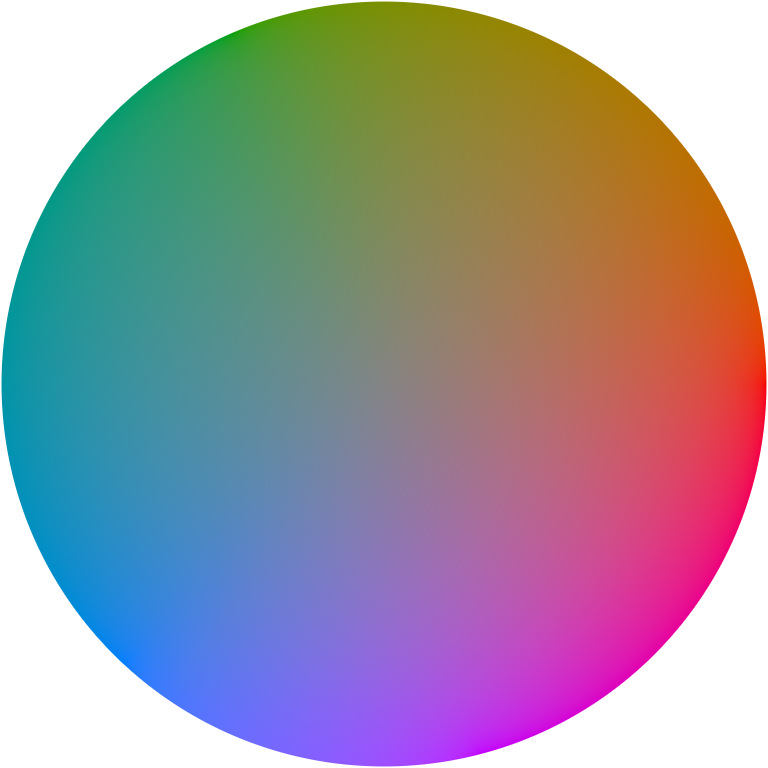
This background is drawn by a WebGL 2 fragment shader. Its source:

```glsl
#version 300 es
precision highp float;
// A perceptual colour wheel on plain white: hue follows the angle and
// saturation the radius, at one constant perceived lightness (Okhsl space).
// The sRGB gamut limits of each hue are found by bisection.

uniform vec2 u_resolution;
out vec4 fragColor;

const vec3  BACKGROUND   = vec3(1.0);
const vec2  WHEEL_CENTER = vec2(0.5);
const float WHEEL_RADIUS = 0.498;
const float LIGHTNESS    = 0.55;    // perceived, 0 to 1
const float HUE_OFFSET   = 29.23;   // degrees, places red on the right
const float MID_SAT      = 0.8;     // knee of the saturation curve
const float CHROMA_LIMIT = 0.8;     // upper bound of the searches
const int   SEARCH_STEPS = 20;

// Oklab to linear sRGB; ab holds the two opponent axes.
vec3 oklabToLinear(float L, vec2 ab) {
    vec3 lms = L + ab.x * vec3(0.39634, -0.10556, -0.08948)
                 + ab.y * vec3(0.21580, -0.06385, -1.29149);
    return mat3( 4.07674, -1.26844, -0.00420,
                -3.30771,  2.60976, -0.70342,
                 0.23097, -0.34132,  1.70761) * (lms * lms * lms);
}

vec3 linearToSrgb(vec3 c) {
    c = clamp(c, 0.0, 1.0);
    vec3 curve = 1.055 * pow(c, vec3(1.0 / 2.4)) - 0.055;
    return mix(12.92 * c, curve, step(0.0031308, c));
}

// Perceived lightness to Oklab lightness.
float toeInverse(float x) {
    const float k1 = 0.206, k2 = 0.03;
    return x * (x + k1) * (1.0 + k2) / ((1.0 + k1) * (x + k2));
}

// Largest chroma whose channels stay between zero and the ceiling.
float maxChroma(float L, vec2 hue, float ceiling) {
    float lo = 0.0, hi = CHROMA_LIMIT;
    for (int i = 0; i < SEARCH_STEPS; i++) {
        float mid = 0.5 * (lo + hi);
        vec3 c = oklabToLinear(L, mid * hue);
        bool inside = min(c.r, min(c.g, c.b)) >= 0.0
                   && max(c.r, max(c.g, c.b)) <= ceiling;
        if (inside) lo = mid; else hi = mid;
    }
    return lo;
}

// Smooth fit of the gamut triangle: slopes towards black and white.
vec2 midSlopes(vec2 hue) {
    float a = hue.x, b = hue.y;
    float s = 7.44779 + 4.15901 * b + a * (-2.19557 + 1.75198 * b
            + a * (-2.13705 - 10.02301 * b
            + a * (-4.24895 + 5.38771 * b + 4.69891 * a)));
    float t = 1.61320 - 0.68124 * b + a * (0.40371 + 0.90148 * b
            + a * (-0.27088 + 0.61224 * b
            + a * (0.00299 - 0.45400 * b - 0.14662 * a)));
    return vec2(0.11517, 0.11240) + 1.0 / vec2(s, t);
}

// Chroma for a saturation of 0 to 1, eased so that hues stay even.
float saturationToChroma(float sat, float L, vec2 hue) {
    vec2 span = vec2(L, 1.0 - L);

    // Cusp: the most colourful point of this hue
    float slope = maxChroma(1.0, hue, 1000.0);
    vec3 peak = oklabToLinear(1.0, slope * hue);
    float cuspL = pow(max(peak.r, max(peak.g, peak.b)), -1.0 / 3.0);
    vec2 limit = span * vec2(slope, slope * cuspL / (1.0 - cuspL));

    // Low, middle and maximal chroma
    float cMax = maxChroma(L, hue, 1.0);
    vec2 fit = span * midSlopes(hue);
    vec2 base = span * vec2(0.4, 0.8);
    float cMid = 0.9 * cMax / min(limit.x, limit.y)
               * pow(dot(pow(fit, vec2(-4.0)), vec2(1.0)), -0.25);
    float cLow = inversesqrt(dot(1.0 / (base * base), vec2(1.0)));

    // Two rational curves joined at the knee
    if (sat < MID_SAT) {
        float t = sat / MID_SAT;
        float k = MID_SAT * cLow;
        return t * k / (1.0 - (1.0 - k / cMid) * t);
    }
    float t = (sat - MID_SAT) / (1.0 - MID_SAT);
    float k = (1.0 - MID_SAT) * cMid * cMid / (MID_SAT * MID_SAT * cLow);
    return cMid + t * k / (1.0 - (1.0 - k / (cMax - cMid)) * t);
}

void main() {
    float unit = min(u_resolution.x, u_resolution.y);
    vec2 p = (gl_FragCoord.xy - WHEEL_CENTER * u_resolution) / unit;
    float radius = length(p);

    // Hue direction from the angle
    float turn = radians(HUE_OFFSET);
    vec2 dir = radius > 1e-5 ? p / radius : vec2(1.0, 0.0);
    vec2 hue = mat2(cos(turn), sin(turn), -sin(turn), cos(turn)) * dir;

    // Wheel colour
    float L = toeInverse(LIGHTNESS);
    float sat = min(radius / WHEEL_RADIUS, 1.0);
    float chroma = saturationToChroma(sat, L, hue);
    vec3 wheel = linearToSrgb(oklabToLinear(L, chroma * hue));

    // Smooth rim
    float coverage = clamp((WHEEL_RADIUS - radius) * unit + 0.5, 0.0, 1.0);
    fragColor = vec4(mix(BACKGROUND, wheel, coverage), 1.0);
}
```
